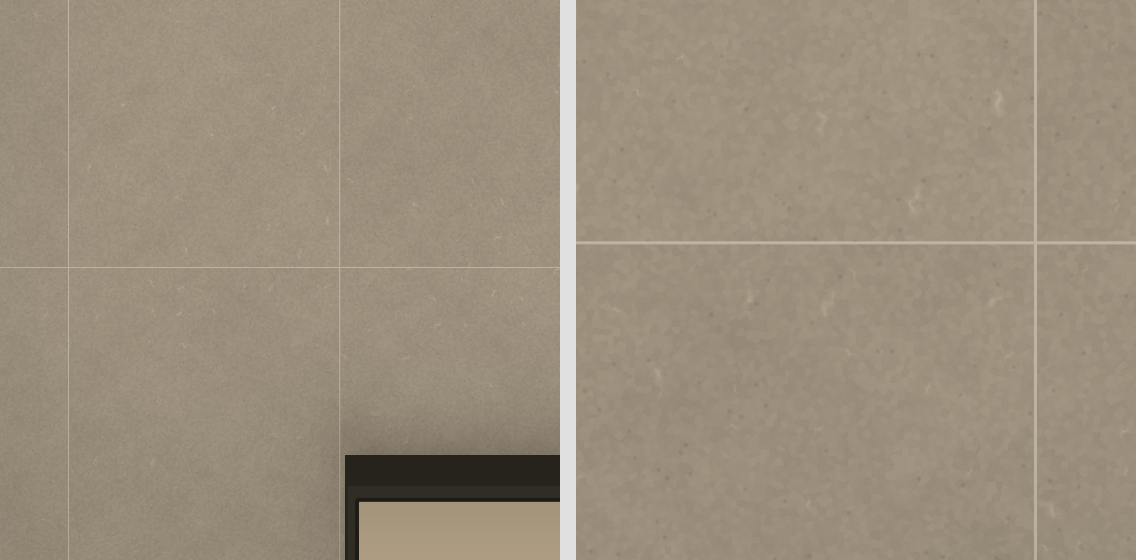
Left, the full canvas; right, a detail of the centre.
Write a WebGL 2 fragment shader that draws this texture.

```glsl
#version 300 es
precision highp float;
// Large matte stone wall tiles with thin pale joints and a dark framed panel in the lower right corner.
uniform vec2 u_resolution;
out vec4 fragColor;

const vec2 TILE_SIZE = vec2(0.4844, 0.532);
const vec2 JOINT_CROSSING = vec2(0.1224, 0.5221);
const float JOINT_HALF_WIDTH = 0.0009;
const vec2 FRAME_CORNER = vec2(0.616, 0.1875);
const vec2 PANEL_CORNER = vec2(0.641, 0.104);

const vec3 STONE = vec3(0.618, 0.570, 0.496);
const vec3 JOINT = vec3(0.765, 0.730, 0.655);
const vec3 FRAME = vec3(0.148, 0.138, 0.110);
const vec3 FRAME_LIP = vec3(0.190, 0.178, 0.142);
const vec3 PANEL = vec3(0.665, 0.600, 0.495);

vec2 hash2(vec2 p) {
  vec3 q = fract(p.xyx * vec3(0.1031, 0.1030, 0.0973));
  q += dot(q, q.yzx + 33.33);
  return fract((q.xx + q.yz) * q.zy);
}

// Distance to the nearest scattered point, and that point's random value.
vec2 cellular(vec2 p) {
  vec2 cell = floor(p);
  vec2 nearest = vec2(9.0, 0.0);
  for (int y = -1; y <= 1; y++) {
    for (int x = -1; x <= 1; x++) {
      vec2 id = cell + vec2(x, y);
      float d = length(id + hash2(id) - p);
      if (d < nearest.x) nearest = vec2(d, hash2(id + 71.0).x);
    }
  }
  return nearest;
}

// Cloudy variation from rotated, warped sines; about -1 to 1.
float layeredSines(vec2 p) {
  float sum = 0.0;
  float amplitude = 0.5;
  for (int i = 0; i < 6; i++) {
    p += 0.6 * sin(p.yx * 1.3 + float(i));
    sum += amplitude * sin(p.x) * cos(p.y);
    p = mat2(1.28, 1.04, -1.04, 1.28) * p + 2.7;
    amplitude *= 0.68;
  }
  return sum;
}

// Sparse short pale scuffs, one candidate per cell.
float scuffs(vec2 p, float density) {
  vec2 id = floor(p);
  vec2 seed = hash2(id + 19.0);
  vec2 q = fract(p) - 0.35 - 0.3 * hash2(id);
  float angle = 6.2832 * seed.y;
  q = mat2(cos(angle), -sin(angle), sin(angle), cos(angle)) * q;
  q.y += 1.5 * q.x * q.x + 0.025 * sin(q.x * 30.0);
  float mark = exp(-dot(q * vec2(7.0, 28.0), q * vec2(7.0, 28.0)));
  return mark * step(seed.x, density);
}

// Signed distance to a quadrant spreading right and down from a corner.
float quadrant(vec2 p, vec2 corner) {
  vec2 d = vec2(corner.x - p.x, p.y - corner.y);
  return length(max(d, 0.0)) + min(max(d.x, d.y), 0.0);
}

float coverage(float d, float pixel) {
  return 1.0 - smoothstep(-0.5 * pixel, 0.5 * pixel, d);
}

float jointDistance(vec2 p) {
  vec2 d = abs(fract((p - JOINT_CROSSING) / TILE_SIZE + 0.5) - 0.5) * TILE_SIZE;
  return min(d.x, d.y);
}

vec3 stone(vec2 p, vec2 tile) {
  vec2 seed = hash2(tile + 40.0);
  vec2 q = p + seed * 7.0;
  float clouds = layeredSines(q * 11.0);
  float mottle = layeredSines(q * 48.0);
  vec2 grain = cellular(q * 230.0);
  vec2 pits = cellular(q * 85.0);
  float tone = 0.012 * clouds + 0.010 * mottle + 0.008 * (seed.x - 0.5);
  tone += 0.030 * (grain.y - 0.5) + 0.012 * (0.4 - grain.x);
  tone -= 0.045 * step(0.86, pits.y) * (1.0 - smoothstep(0.04, 0.17, pits.x));
  tone += 0.055 * scuffs(q * 19.0, 0.16) * (0.6 + 0.8 * grain.y);
  tone += 0.050 * scuffs(q * 43.0 + 5.0, 0.10);
  return STONE + tone * vec3(1.0, 1.0, 0.96);
}

// Gentle fall-off toward the sides, plus the soft shade cast above the frame.
float wallLight(vec2 p) {
  float light = 1.0 - 0.05 * smoothstep(0.55, 0.0, p.y) - 0.03 * smoothstep(0.2, 0.0, p.x);
  float gap = max(quadrant(p, FRAME_CORNER + vec2(0.03, 0.0)), 0.0);
  return light - 0.17 * exp(-gap * 17.0);
}

vec3 framedPanel(vec2 p, float pixel) {
  vec3 color = mix(FRAME, FRAME_LIP, coverage(quadrant(p, vec2(0.621, 0.1325)), 0.004));
  float panelEdge = quadrant(p, PANEL_CORNER);
  color = mix(color, FRAME * 0.78, coverage(panelEdge - 0.007, 0.003));
  vec3 panel = PANEL * mix(1.02, 0.97, smoothstep(0.0, PANEL_CORNER.y, p.y));
  return mix(color, panel, coverage(panelEdge, max(pixel, 0.002)));
}

void main() {
  vec2 p = gl_FragCoord.xy / u_resolution;
  float pixel = 1.0 / min(u_resolution.x, u_resolution.y);
  vec2 tile = floor((p - JOINT_CROSSING) / TILE_SIZE);
  vec3 color = stone(p, tile);
  color = mix(color, JOINT, 0.85 * coverage(jointDistance(p) - JOINT_HALF_WIDTH, pixel));
  color *= wallLight(p);
  color = mix(color, framedPanel(p, pixel), coverage(quadrant(p, FRAME_CORNER), pixel));
  fragColor = vec4(color, 1.0);
}
```
